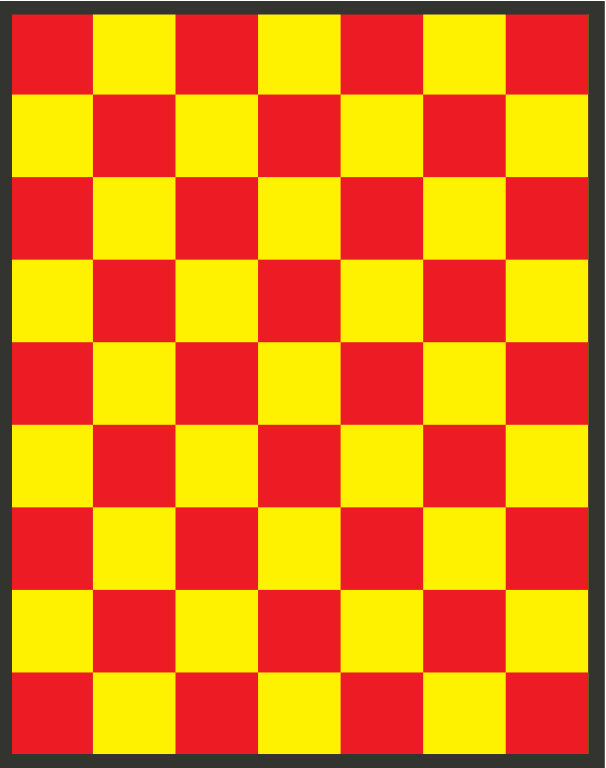
Reproduce this pattern procedurally as a Shadertoy shader.

```glsl
// Red and yellow checkerboard of 7 by 9 squares in a dark frame with a pale hairline edge.

// Signed distance to the rectangle between two corners
float rectangle(vec2 p, vec2 low, vec2 high) {
    vec2 d = max(low - p, p - high);
    return length(max(d, 0.0)) + min(max(d.x, d.y), 0.0);
}

// Coverage of a shape, smoothed over one pixel
float coverage(float dist, float pixel) {
    return clamp(0.5 - dist / pixel, 0.0, 1.0);
}

// +1 on even squares and -1 on odd ones, smoothed at the seams
float checker(vec2 cell, float pixel) {
    vec2 wave = 0.5 - abs(mod(cell + 0.5, 2.0) - 1.0);
    vec2 parity = clamp(2.0 * wave / pixel, -1.0, 1.0);
    return parity.x * parity.y;
}

void mainImage(out vec4 fragColor, in vec2 fragCoord) {
    // Canvas height is one unit
    float pixel = 1.0 / iResolution.y;
    vec2 p = fragCoord * pixel;

    // Squares, counted from the lower left
    float side = 0.1075;
    vec2 cell = (p - vec2(0.0135, 0.0169)) / side;
    vec3 red = vec3(0.93, 0.11, 0.14);
    vec3 yellow = vec3(1.0, 0.95, 0.0);
    vec3 board = mix(yellow, red, 0.5 + 0.5 * checker(cell, pixel / side));

    // Frame, open to a hairline along the top and right
    float frame = rectangle(p, vec2(-0.1), vec2(0.7875, 0.9987));
    vec3 color = mix(vec3(1.0), vec3(0.20, 0.20, 0.19), coverage(frame, pixel));

    // The frame slightly trims the outer squares
    float inside = rectangle(p, vec2(0.0156, 0.0182), vec2(0.766, 0.9811));
    color = mix(color, board, coverage(inside, pixel));

    fragColor = vec4(color, 1.0);
}
```
